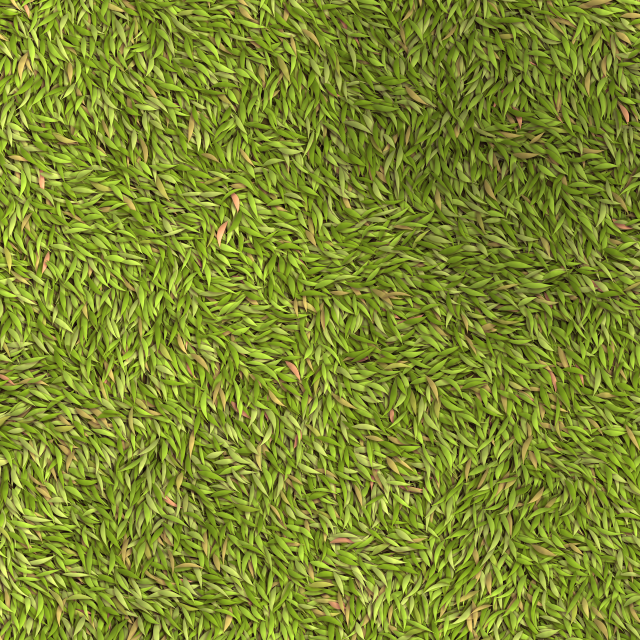
A Shadertoy shader for this texture:

```glsl
// Mown lawn seen from above: many layers of short curved blades on jittered
// grids, leaning along a noisy flow field. Each blade casts a soft reddish
// shadow on the layers below, so gaps sink into dark brown soil.

#define LAYERS 14
#define CELLS 36.0        // grid cells per canvas height
#define BLADE_WIDTH 0.0037 // mean half width
#define LEAN -1.08        // main direction of the tips, radians
#define SWIRL 2.3         // turn of whole tufts
#define JITTER 1.5        // turn of single blades
#define SHADOW 0.42
#define SOFTNESS 0.0011
#define GAIN 1.10

const vec3 SOIL  = vec3(0.25, 0.21, 0.09);
const vec3 GREEN = vec3(0.46, 0.57, 0.12);
const vec3 LIME  = vec3(0.59, 0.71, 0.22);
const vec3 PALE  = vec3(0.67, 0.72, 0.35);
const vec3 STRAW = vec3(0.70, 0.62, 0.33);
const vec3 LITTER = vec3(0.84, 0.60, 0.42);

vec4 hash4(vec3 p) {
    vec4 q = fract(p.xyzx * vec4(0.1031, 0.1030, 0.0973, 0.1099));
    q += dot(q, q.wzxy + 33.33);
    return fract((q.xxyz + q.yzzw) * q.zywx);
}

float noise(vec2 p) {
    vec2 i = floor(p), f = fract(p);
    f = f * f * (3.0 - 2.0 * f);
    float a = hash4(vec3(i, 7.0)).x;
    float b = hash4(vec3(i + vec2(1, 0), 7.0)).x;
    float c = hash4(vec3(i + vec2(0, 1), 7.0)).x;
    float d = hash4(vec3(i + vec2(1, 1), 7.0)).x;
    return mix(mix(a, b, f.x), mix(c, d, f.x), f.y);
}

// 1 inside the shaded patch at the upper right, 0 far from it
float shadedPatch(vec2 p) {
    vec2 q = (p - vec2(0.76, 0.70)) / vec2(0.28, 0.32);
    return exp(-dot(q, q));
}

float flowAngle(vec2 p) {
    return LEAN + SWIRL * (noise(p * 14.0 + 3.0) - 0.5)
         + 0.7 * (noise(p * 4.0) - 0.5) + 0.45 * shadedPatch(p);
}

vec3 bladeColor(float pick, float rarity, float paleness) {
    vec3 c = mix(GREEN, LIME, smoothstep(0.15, 0.65, pick));
    c = mix(c, PALE, smoothstep(0.62, 0.95, pick + paleness));
    c = mix(c, STRAW, smoothstep(0.90, 0.96, rarity));
    return mix(c, LITTER, step(0.994, rarity));
}

// Lays one blade and its shadow over the colour beneath
vec3 layBlade(vec3 under, vec2 uv, vec2 cell, float layer, vec2 shift, float soft) {
    vec4 h = hash4(vec3(cell + 50.0, layer * 17.0 + 5.0));
    vec2 center = (cell + h.xy - shift) / CELLS;
    vec2 p = uv - center;
    float halfLength = mix(0.55, 0.92, h.z) / CELLS;
    if (dot(p, p) > halfLength * halfLength * 1.6) return under;

    vec4 k = hash4(vec3(cell + 90.0, layer * 29.0 + 11.0));
    float angle = flowAngle(center) + JITTER * (h.w - 0.5);
    vec2 along = vec2(cos(angle), sin(angle));
    float x = dot(p, along);
    float y = dot(p, vec2(-along.y, along.x)) + (k.x - 0.5) * 26.0 * x * x;
    float u = x / halfLength;

    // Lens profile, broad at the root and drawn out to the tip
    float width = BLADE_WIDTH * mix(0.7, 1.3, k.y);
    float profile = width * (1.0 - u * u) * (1.0 - 0.4 * clamp(u, -1.0, 1.0));
    float dist = abs(y) - profile;
    float cover = smoothstep(soft, -soft, dist);

    // Shadow falls to one side and eats more green than red
    float shade = smoothstep(0.0045, -0.001, abs(y + 0.0012) - profile)
                * smoothstep(1.1, 0.7, abs(u));
    under *= 1.0 - SHADOW * shade * vec3(0.72, 0.92, 0.68);

    // Lit tip, dim root, one side of the fold brighter than the other
    float depth = layer / float(LAYERS - 1);
    float paleness = 0.30 * (noise(center * 7.0) - 0.5);
    float light = mix(0.72, 1.0, smoothstep(0.0, 0.75, depth));
    light *= mix(0.82, 1.10, smoothstep(-0.9, 0.5, u));
    light *= 1.0 + 0.14 * clamp(y / width, -1.0, 1.0);
    light *= mix(0.90, 1.08, k.w);
    return mix(under, bladeColor(k.z, fract(k.w * 7.0 + h.w), paleness) * light, cover);
}

void mainImage(out vec4 fragColor, in vec2 fragCoord) {
    vec2 uv = fragCoord / iResolution.y;
    float soft = max(SOFTNESS, 0.7 / iResolution.y);
    vec3 color = SOIL * (0.7 + 0.6 * noise(uv * 90.0));

    // Blades from the ground up
    for (int n = 0; n < LAYERS; n++) {
        float layer = float(n);
        vec2 shift = fract(layer * vec2(0.37, 0.71));
        vec2 base = floor(uv * CELLS + shift);
        for (int j = -1; j <= 1; j++)
            for (int i = -1; i <= 1; i++)
                color = layBlade(color, uv, base + vec2(i, j), layer, shift, soft);
    }

    // Broad light: brighter at the left, dim patch at the upper right
    float light = 1.05 - 0.06 * uv.x - 0.20 * shadedPatch(uv);
    light += 0.16 * (noise(uv * 5.0 + 9.0) - 0.5);
    light *= 0.95 + 0.10 * noise(uv * 190.0);
    fragColor = vec4(clamp(color * light * GAIN, 0.0, 1.0), 1.0);
}
```
